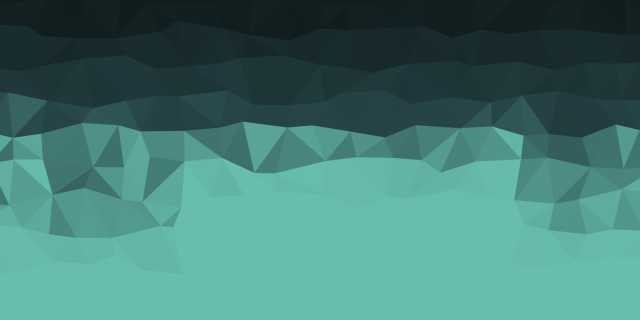
This background is drawn by a Shadertoy shader. Its source:

```glsl
const float ROWS = 9.6;                      // mesh rows per canvas height
const vec2 MESH_OFFSET = vec2(0.5, 0.925);
const vec3 MINT = vec3(0.404, 0.745, 0.678);
const vec3 SLATE = vec3(0.155, 0.275, 0.287);
const vec3 INK = vec3(0.060, 0.105, 0.110);

vec2 hash22(vec2 p) {
    vec3 q = fract(p.xyx * vec3(0.1031, 0.1030, 0.0973));
    q += dot(q, q.yzx + 33.33);
    return fract((q.xx + q.yz) * q.zy);
}

// Mesh vertex: random jitter plus a slow wave alternating by row
vec2 meshVertex(vec2 id) {
    vec2 jitter = (hash22(id + 40.0) - 0.5) * vec2(0.64, 0.34);
    float wave = 0.16 * cos(6.2832 * (id.x - 7.7) / 5.45 + 3.1416 * id.y);
    return id + jitter + vec2(0.0, wave);
}

float cross2(vec2 a, vec2 b) {
    return a.x * b.y - a.y * b.x;
}

// Signed distance to an edge line, positive on the left side
float edgeDistance(vec2 p, vec2 a, vec2 b) {
    return cross2(normalize(b - a), p - a);
}

float triangleCoverage(vec2 p, vec2 a, vec2 b, vec2 c, float blur) {
    float winding = sign(cross2(b - a, c - a));
    float ab = edgeDistance(p, a, b) * winding;
    float bc = edgeDistance(p, b, c) * winding;
    float ca = edgeDistance(p, c, a) * winding;
    return smoothstep(-blur, blur, min(ab, min(bc, ca)));
}

float softPatch(vec2 p, vec2 center, vec2 radius) {
    vec2 d = (p - center) / radius;
    return exp(-dot(d, d));
}

// Darkness of a facet: 0 mint, 1 slate, 2 ink
float facetShade(vec2 center, float strip, vec2 rnd) {
    // Dark ceiling with a ragged lower fringe
    float fringe = strip + (rnd.x - 0.5) * 0.9;
    float ceiling = (1.77 - 0.27 * strip) * (1.0 - smoothstep(2.4, 4.6, fringe));

    // Fading columns along both sides
    float sides = max(1.0 - smoothstep(4.6, 5.1, center.x),
                      smoothstep(14.7, 15.2, center.x));
    float columns = 0.45 * sides * (1.0 - smoothstep(3.5, 7.2, strip));
    float shade = max(ceiling, columns * (0.45 + 1.1 * rnd.y));

    // Local shadows and lights
    shade += 0.22 * softPatch(center, vec2(1.5, 4.9), vec2(0.8, 1.1));
    shade += 0.28 * softPatch(center, vec2(16.7, 2.9), vec2(1.0, 0.9));
    shade += 0.10 * softPatch(center, vec2(12.2, 4.4), vec2(1.8, 0.6));
    shade -= 0.30 * softPatch(center, vec2(0.6, 3.8), vec2(0.8, 0.6));
    shade -= 0.28 * softPatch(center, vec2(15.2, 2.8), vec2(0.9, 0.6));
    shade -= 0.22 * softPatch(center, vec2(2.9, 2.7), vec2(0.8, 0.5));
    shade -= 0.22 * softPatch(center, vec2(-0.2, 2.6), vec2(0.9, 0.6));

    float grain = 0.12 * (rnd.y - 0.5) * smoothstep(0.0, 0.4, shade);
    return clamp(shade + grain, 0.0, 2.0);
}

vec3 shadeColor(float shade) {
    vec3 color = mix(MINT, SLATE, min(shade, 1.0));
    return mix(color, INK, max(shade - 1.0, 0.0));
}

// Facet color weighted by coverage, with the weight in alpha
vec4 facet(vec2 p, vec2 a, vec2 b, vec2 c, vec2 cell, float half_, float blur) {
    float coverage = triangleCoverage(p, a, b, c, blur);
    vec2 rnd = hash22(cell * 2.0 + vec2(71.0 + half_, 93.0));
    float shade = facetShade((a + b + c) / 3.0, cell.y + 0.5, rnd);
    return vec4(shadeColor(shade), 1.0) * coverage;
}

void mainImage(out vec4 fragColor, in vec2 fragCoord) {
    vec2 uv = fragCoord / iResolution.y;
    vec2 p = vec2(uv.x, 1.0 - uv.y) * ROWS - MESH_OFFSET;
    float blur = 0.7 * ROWS / iResolution.y;
    vec4 sum = vec4(MINT, 1.0) * 0.0001;

    // Each nearby cell is split along its shorter diagonal
    for (int j = -1; j <= 1; j++) {
        for (int i = -1; i <= 1; i++) {
            vec2 cell = floor(p) + vec2(i, j);
            vec2 a = meshVertex(cell);
            vec2 b = meshVertex(cell + vec2(1.0, 0.0));
            vec2 c = meshVertex(cell + vec2(1.0, 1.0));
            vec2 d = meshVertex(cell + vec2(0.0, 1.0));
            bool splitAC = distance(a, c) < distance(b, d);
            sum += facet(p, a, b, splitAC ? c : d, cell, 0.0, blur);
            sum += facet(p, c, d, splitAC ? a : b, cell, 1.0, blur);
        }
    }
    fragColor = vec4(sum.rgb / sum.a, 1.0);
}
```
